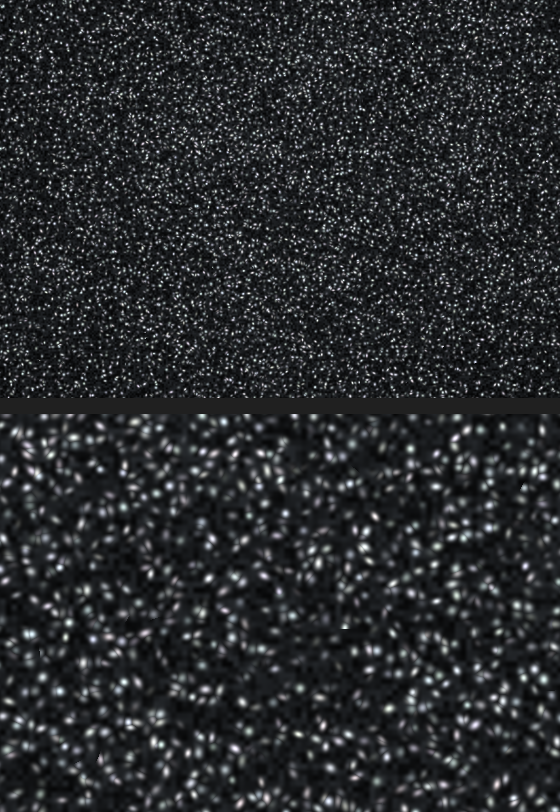
Top: the whole. Bottom: its middle third, enlarged.
Give the GLSL for this texture, as a Shadertoy shader.

```glsl
// Black glitter surface: dense pale specks scattered over dark, mottled grain.

#define CELLS 73.0         // speck cells per canvas height
#define SPECK_SHARE 0.56   // chance that a cell holds a speck
#define BRIGHT_SHARE 0.26  // share of specks that glint strongly
#define SPECK_SIZE 0.0023  // speck spread in canvas heights
#define GRAIN_CELLS 210.0  // fine grain cells per canvas height
#define GRAIN_DEPTH 0.13   // contrast of the fine grain
#define BASE_LEVEL 0.086   // mean brightness of the ground
#define TINT_DEPTH 0.10    // colour variation of the specks
#define BASE_TINT vec3(0.92, 1.0, 1.09)
#define SPECK_TINT vec3(0.98, 1.0, 1.015)

// Integer hash giving three values from 0 to 1
vec3 hash3(vec2 cell, int seed) {
    uvec3 v = uvec3(ivec3(ivec2(cell), seed)) * 1664525u + 1013904223u;
    v.x += v.y * v.z; v.y += v.z * v.x; v.z += v.x * v.y;
    v ^= v >> 16u;
    v.x += v.y * v.z; v.y += v.z * v.x; v.z += v.x * v.y;
    return vec3(v >> 8u) / 16777216.0;
}

float valueNoise(vec2 p, int seed) {
    vec2 cell = floor(p);
    vec2 f = fract(p);
    f = f * f * (3.0 - 2.0 * f);
    float low = mix(hash3(cell, seed).x, hash3(cell + vec2(1, 0), seed).x, f.x);
    float high = mix(hash3(cell + vec2(0, 1), seed).x, hash3(cell + vec2(1, 1), seed).x, f.x);
    return mix(low, high, f.y);
}

// Broad drift in speck density, fuller near the upper middle
float densityAt(vec2 p, float aspect) {
    vec2 fromGlow = (p - vec2(0.5 * aspect, 0.62)) / vec2(aspect, 1.0);
    float glow = 1.12 - 0.75 * dot(fromGlow, fromGlow);
    float mottle = 0.6 * valueNoise(p * 6.0, 11) + 0.4 * valueNoise(p * 15.0, 12);
    return glow * (0.75 + 0.5 * mottle);
}

// Strongest soft elliptical speck of one scattered layer
vec3 speckLayer(vec2 p, int seed, float density) {
    vec2 grid = p * CELLS + 0.5 * float(seed);
    vec2 home = floor(grid);
    vec3 light = vec3(0.0);
    for (int y = -1; y <= 1; y++) {
        for (int x = -1; x <= 1; x++) {
            vec2 cell = home + vec2(x, y);
            vec3 place = hash3(cell, seed);
            vec3 look = hash3(cell, seed + 50);
            vec3 shade = hash3(cell, seed + 90);
            float present = step(place.z, SPECK_SHARE * density);
            float angle = 6.2832 * look.x;
            vec2 axis = vec2(cos(angle), sin(angle));
            vec2 offset = (grid - cell - place.xy) / CELLS;
            vec2 local = vec2(dot(offset, axis), dot(offset, vec2(-axis.y, axis.x)));
            float stretch = mix(1.0, 1.3, shade.x);
            local *= vec2(1.0 / stretch, stretch) / (SPECK_SIZE * mix(0.85, 1.15, look.y));
            float peak = look.z < BRIGHT_SHARE
                ? mix(0.64, 0.92, look.z / BRIGHT_SHARE)
                : mix(0.13, 0.60, (look.z - BRIGHT_SHARE) / (1.0 - BRIGHT_SHARE));
            vec3 tint = SPECK_TINT + TINT_DEPTH * (shade - 0.5);
            light = max(light, present * peak * tint * exp(-0.5 * dot(local, local)));
        }
    }
    return light;
}

void mainImage(out vec4 fragColor, in vec2 fragCoord) {
    vec2 p = fragCoord / iResolution.y;
    float density = densityAt(p, iResolution.x / iResolution.y);

    // Dark ground with fine grain
    float grain = valueNoise(p * GRAIN_CELLS, 1) - 0.5;
    float ground = BASE_LEVEL * mix(0.8, 1.2, density - 0.5) + GRAIN_DEPTH * grain;
    vec3 color = BASE_TINT * max(ground, 0.02);

    // Two overlapping layers hide the cell grid
    color += max(speckLayer(p, 2, density), speckLayer(p, 3, density));

    fragColor = vec4(min(color, 1.0), 1.0);
}
```
